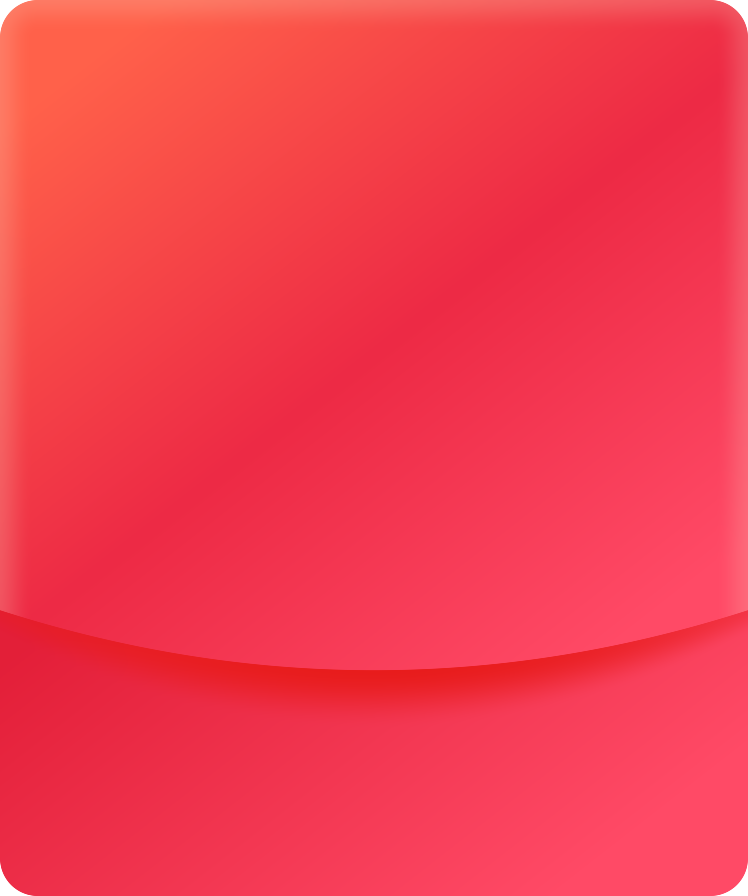
Give the GLSL for this background, as a WebGL 1 fragment shader.

```glsl
precision highp float;

uniform vec2 u_resolution;

const vec3 ORANGE = vec3(1.0, 0.38, 0.29);
const vec3 CRIMSON = vec3(0.93, 0.165, 0.27);
const vec3 PINK = vec3(1.0, 0.29, 0.40);
const vec3 DEEP_RED = vec3(0.89, 0.12, 0.22);
const vec3 SHADOW_RED = vec3(0.91, 0.11, 0.11);
const vec3 RIM_LIGHT = vec3(0.97, 0.82, 0.74);
const vec2 GRADIENT_AXIS = vec2(0.615, 0.788);

float ramp(float start, float end, float value) {
  return clamp((value - start) / (end - start), 0.0, 1.0);
}

// Signed distance to a rounded rectangle, negative inside
float roundedBox(vec2 point, vec2 halfSize, float radius) {
  vec2 q = abs(point) - halfSize + radius;
  return length(max(q, 0.0)) + min(max(q.x, q.y), 0.0) - radius;
}

// One inside the edge, zero outside, blended over about a pixel
float coverage(float distance, float pixel) {
  return 1.0 - smoothstep(-0.5 * pixel, 0.5 * pixel, distance);
}

vec3 upperColor(float t, float edgeDistance) {
  vec3 color = mix(ORANGE, CRIMSON, ramp(0.115, 0.565, t));
  color = mix(color, PINK, ramp(0.573, 0.99, t));
  float rim = 1.0 - smoothstep(-0.006, 0.036, -edgeDistance);
  return mix(color, RIM_LIGHT, 0.24 * rim);
}

vec3 lowerColor(float t, float depth, float side) {
  vec3 color = mix(DEEP_RED, PINK, ramp(0.585, 1.17, t));
  float reach = mix(0.066, 0.028, side);
  float strength = mix(1.0, 0.35, side);
  float shadow = strength * (1.0 - smoothstep(0.0, reach, depth));
  return mix(color, SHADOW_RED, shadow);
}

void main() {
  // Height is one unit, measured from the bottom
  float pixel = 1.0 / u_resolution.y;
  vec2 point = gl_FragCoord.xy * pixel;
  vec2 halfSize = vec2(0.5 * u_resolution.x * pixel, 0.5);
  float card = roundedBox(point - halfSize, halfSize, 0.042);

  // Diagonal gradient runs from the upper left corner
  float t = dot(vec2(point.x, 1.0 - point.y), GRADIENT_AXIS);

  // Sagging edge between the two panels
  float across = point.x / halfSize.x - 1.0;
  float side = across * across;
  float depth = 0.252 + 0.067 * side - point.y;

  vec3 upper = upperColor(t, card);
  vec3 lower = lowerColor(t, max(depth, 0.0), side);
  vec3 color = mix(lower, upper, coverage(depth, pixel));

  // White surround beyond the rounded corners
  color = mix(vec3(1.0), color, coverage(card, pixel));
  gl_FragColor = vec4(color, 1.0);
}
```
